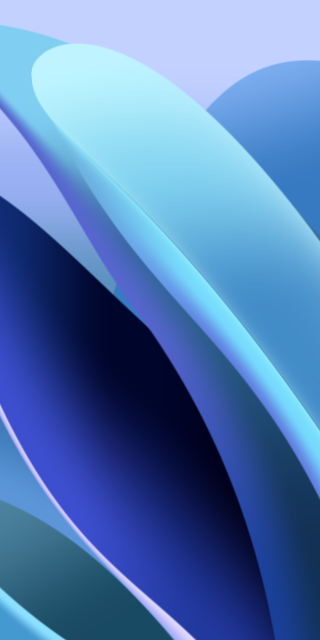
Give the GLSL for this background, as a WebGL 2 fragment shader.

```glsl
#version 300 es
precision highp float;

#define LAVENDER vec3(0.76, 0.82, 1.00)
#define SKY      vec3(0.36, 0.59, 0.85)
#define PALE     vec3(0.75, 0.97, 1.00)
#define AQUA     vec3(0.50, 0.82, 0.94)
#define AZURE    vec3(0.25, 0.54, 0.78)
#define TEAL     vec3(0.18, 0.40, 0.58)
#define VIOLET   vec3(0.34, 0.40, 0.81)
#define INDIGO   vec3(0.24, 0.31, 0.81)
#define NAVY     vec3(0.00, 0.02, 0.17)
#define NOSE     0.098
#define FOLD     1.023
#define RIM_GLOW 0.12

uniform vec2 u_resolution;
out vec4 outColor;

// Cubic through four knots k with values v
float cubic(float t, vec4 k, vec4 v) {
    vec4 d = t - k;
    return v.x * d.y * d.z * d.w / ((k.x - k.y) * (k.x - k.z) * (k.x - k.w))
         + v.y * d.x * d.z * d.w / ((k.y - k.x) * (k.y - k.z) * (k.y - k.w))
         + v.z * d.x * d.y * d.w / ((k.z - k.x) * (k.z - k.y) * (k.z - k.w))
         + v.w * d.x * d.y * d.z / ((k.w - k.x) * (k.w - k.y) * (k.w - k.z));
}

// Antialiased coverage of the side where d is positive
float cover(float d) {
    float w = max(fwidth(d), 1e-5);
    return smoothstep(-w, w, d);
}

vec3 backdrop(vec2 p) {
    vec3 col = mix(LAVENDER, vec3(0.60, 0.69, 0.95), smoothstep(0.2, 0.58, p.y));
    col = mix(col, vec3(0.36, 0.57, 0.75), smoothstep(0.55, 0.92, p.y));
    // Rounded petal behind on the right
    float top = cubic(p.x, vec4(0.646, 0.75, 0.86, 1.0), vec4(0.341, 0.25, 0.201, 0.19));
    vec3 petal = mix(vec3(0.50, 0.69, 0.95), vec3(0.22, 0.48, 0.76),
                     smoothstep(0.18, 0.65, p.y + 0.3 * (p.x - 0.7)));
    return mix(col, petal, cover(p.y - top));
}

// Lower left leaves, the dark petal and its pale rim
vec3 lowerPetals(vec3 col, vec2 p) {
    float x = p.x, y = p.y;
    float leafTop = 1.562 + 0.4 * x + 0.75 * x * x;
    float leafLine = 1.836 + 0.92 * x - 0.6 * x * x;
    vec3 ground = mix(SKY, vec3(0.25, 0.48, 0.73), smoothstep(0.02, 0.25, leafTop - y));
    vec3 leaf = mix(vec3(0.30, 0.51, 0.62), vec3(0.10, 0.29, 0.39),
                    smoothstep(1.55, 2.15, y + 0.6 * x));
    ground = mix(ground, leaf, cover(y - leafTop));
    vec3 tip = mix(vec3(0.55, 0.88, 1.0), vec3(0.27, 0.60, 0.82),
                   smoothstep(0.015, 0.07, y - leafLine));
    ground = mix(ground, tip, cover(y - leafLine));

    float top = cubic(x, vec4(0.0, 0.234, 0.333, 0.4635), vec4(0.612, 0.807, 0.901, FOLD));
    float base = cubic(x, vec4(0.0, 0.104, 0.234, 0.612), vec4(1.263, 1.458, 1.64, 2.0));
    float rimBase = cubic(x, vec4(0.0, 0.13, 0.286, 0.547), vec4(1.30, 1.523, 1.719, 2.0));
    vec3 deep = mix(vec3(0.06, 0.17, 0.45), NAVY, smoothstep(0.0, 0.36, x));
    deep = mix(deep, vec3(0.0, 0.0, 0.10), smoothstep(0.45, 0.75, x));
    vec3 lit = mix(INDIGO, vec3(0.13, 0.22, 0.62), smoothstep(0.2, 0.65, x));
    vec3 petal = mix(lit, deep, smoothstep(0.04, 0.65, base - y));
    vec3 rim = mix(vec3(0.88, 0.85, 1.0), vec3(0.66, 0.68, 0.97),
                   smoothstep(0.0, 1.0, (y - base) / (rimBase - base)));
    petal = mix(petal, rim, cover(y - base));
    petal = mix(petal, ground, cover(y - rimBase));
    return mix(col, petal, cover(y - top));
}

// Folded outer sheet with a violet left edge
vec3 outerSheet(vec3 col, vec2 p) {
    float upper = cubic(p.y, vec4(0.339, 0.508, 0.78, FOLD), vec4(0.0, 0.13, 0.297, 0.4635));
    float lower = cubic(p.y, vec4(FOLD, 1.333, 1.6, 2.0), vec4(0.4635, 0.646, 0.757, 0.86));
    float inset = p.x - (p.y < FOLD ? upper : lower);
    float top = 0.078 + 0.16 * p.x + 0.5 * p.x * p.x;
    vec3 body = mix(vec3(0.50, 0.81, 0.95), TEAL, smoothstep(0.32, 0.82, p.y));
    body = mix(body, vec3(0.07, 0.19, 0.33), smoothstep(0.8, 1.75, p.y));
    vec3 edge = mix(VIOLET, vec3(0.10, 0.25, 0.60), smoothstep(0.9, 1.9, p.y));
    float width = mix(0.06, 0.19, smoothstep(0.3, 0.9, p.y));
    vec3 sheet = mix(edge, body, smoothstep(0.0, width, inset));
    return mix(col, sheet, cover(inset) * cover(p.y - top));
}

// Bright front petal and the rolled strip along its lower side
vec3 frontPetal(vec3 col, vec2 p) {
    float s = sqrt(max(p.x - NOSE, 0.0));
    float top = cubic(s, vec4(0.0, 0.335, 0.70, 0.95), vec4(0.229, 0.138, 0.298, 0.755));
    float base = cubic(s, vec4(0.0, 0.312, 0.68, 0.95), vec4(0.229, 0.41, 0.779, 1.345));
    float roll = cubic(p.x, vec4(0.17, 0.333, 0.667, 1.0), vec4(0.39, 0.667, 1.07, 1.56));
    float inside = cover(p.x - NOSE);

    float across = clamp((p.y - base) / max(roll - base, 0.01), 0.0, 1.0);
    vec3 strip = mix(vec3(0.42, 0.68, 0.87), vec3(0.46, 0.85, 0.99), smoothstep(0.2, 0.65, p.x));
    strip = mix(strip, vec3(0.38, 0.50, 0.88), smoothstep(0.35, 1.0, across) * smoothstep(0.2, 0.7, p.x));
    strip = mix(strip, vec3(0.58, 0.96, 1.0), 0.8 * exp(-max(p.y - base, 0.0) / 0.025));
    col = mix(col, strip, inside * cover(p.y - base) * cover(roll - p.y));

    float depth = p.y + 0.2 * p.x;
    vec3 face = mix(PALE, AQUA, smoothstep(0.2, 0.7, depth));
    face = mix(face, AZURE, smoothstep(0.6, 1.15, depth));
    face = mix(face, vec3(0.75, 0.94, 1.0), 0.6 * exp(-max(p.y - top, 0.0) / RIM_GLOW));
    face = mix(face, PALE, 0.3 * exp(-max(base - p.y, 0.0) / 0.03));
    return mix(col, face, inside * cover(p.y - top) * cover(base - p.y));
}

void main() {
    // Width spans 0 to 1; depth runs from 0 at the top to 2 at the bottom
    vec2 uv = gl_FragCoord.xy / u_resolution;
    vec2 p = vec2(uv.x, 2.0 - 2.0 * uv.y);
    vec3 col = backdrop(p);
    col = lowerPetals(col, p);
    col = outerSheet(col, p);
    col = frontPetal(col, p);
    outColor = vec4(col, 1.0);
}
```
